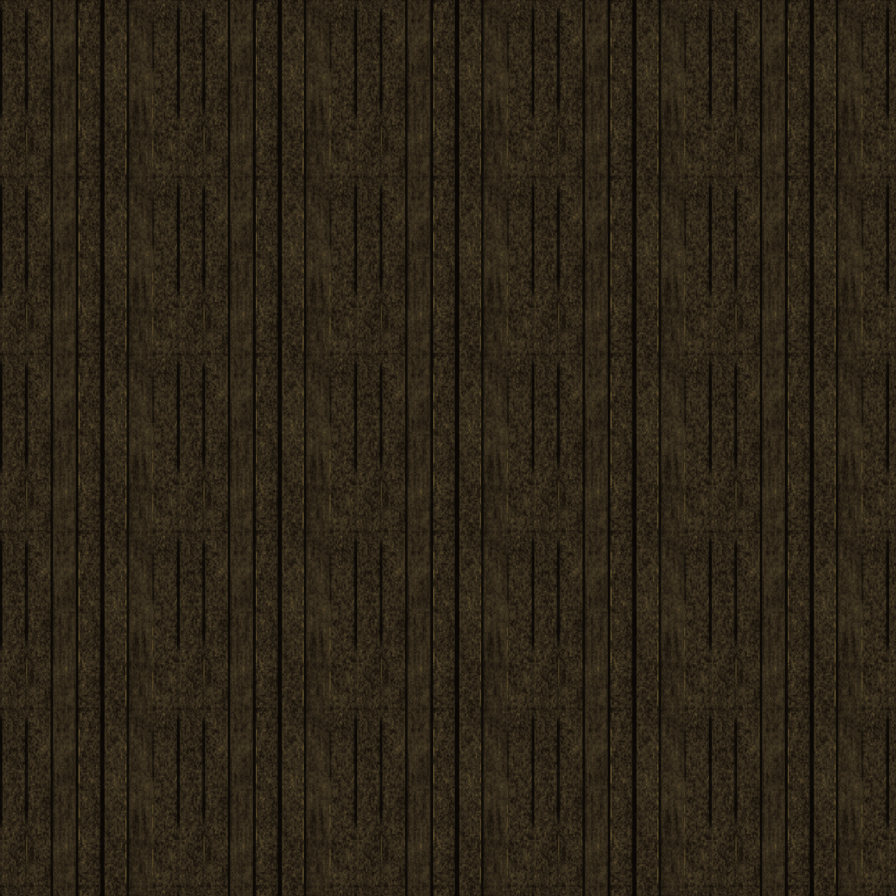
A WebGL 2 fragment shader for this texture:

```glsl
#version 300 es
precision highp float;
// Dark weathered boards: a square tile of seven narrow planks, repeated about
// five times each way. Wrapped value noise gives rough and smooth grain, and
// each seam has its own depth, width, worn span and lit edge.
uniform vec2 u_resolution;
out vec4 fragColor;

const float REPEATS = 5.053;
const float PLANKS = 7.0;
const float SEAM_SHIFT = 0.006;

const vec3 GROOVE = vec3(0.035, 0.024, 0.016);
const vec3 SHADOW = vec3(0.105, 0.078, 0.046);
const vec3 WOOD = vec3(0.180, 0.147, 0.092);
const vec3 PALE = vec3(0.230, 0.190, 0.122);
const vec3 EDGE = vec3(0.370, 0.310, 0.165);

// Per seam: darkness, half width, and the span (from the top) that is open
const float DEPTH[7] = float[7](0.95, 0.9, 0.9, 0.95, 1.0, 0.85, 0.4);
const float HALF_WIDTH[7] = float[7](0.006, 0.006, 0.005, 0.006, 0.010, 0.005, 0.004);
const vec2 OPEN_SPAN[7] = vec2[7](vec2(0.04, 0.66), vec2(0.06, 0.62), vec2(-1, 2),
    vec2(-1, 2), vec2(-1, 2), vec2(-1, 2), vec2(0.1, 0.4));
// Per seam: lit edge offset, its strength, and the span that is lit
const vec2 LIT_EDGE[7] = vec2[7](vec2(0.013, 0.2), vec2(0.002, 0.65), vec2(-0.012, 0.25),
    vec2(0.012, 0.8), vec2(0.019, 0.3), vec2(-0.011, 0.8), vec2(-0.002, 0.7));
const vec2 LIT_SPAN[7] = vec2[7](vec2(0.1, 0.9), vec2(0.72, 0.87), vec2(-1, 2),
    vec2(0.1, 0.75), vec2(-1, 2), vec2(0.12, 0.98), vec2(0.43, 0.95));

float hash(vec2 p) {
    vec3 q = fract(p.xyx * vec3(0.1031, 0.1030, 0.0973));
    q += dot(q, q.yzx + 33.33);
    return fract((q.x + q.y) * q.z);
}

// Value noise on a grid that wraps at the tile border
float tileNoise(vec2 tile, vec2 cells, float seed) {
    vec2 p = tile * cells;
    vec2 i = floor(p);
    vec2 f = p - i;
    f = f * f * (3.0 - 2.0 * f);
    vec2 a = mod(i, cells) + seed;
    vec2 b = mod(i + 1.0, cells) + seed;
    return mix(mix(hash(a), hash(vec2(b.x, a.y)), f.x),
               mix(hash(vec2(a.x, b.y)), hash(b), f.x), f.y);
}

float line(float dist, float halfWidth, float blur) {
    return 1.0 - smoothstep(halfWidth - blur, halfWidth + blur, abs(dist));
}

float span(float y, vec2 ends) {
    return smoothstep(ends.x - 0.03, ends.x + 0.03, y)
         * (1.0 - smoothstep(ends.y - 0.03, ends.y + 0.03, y));
}

vec3 woodRamp(float tone) {
    vec3 color = mix(SHADOW, WOOD, clamp(tone * 2.0, 0.0, 1.0));
    color = mix(color, PALE, smoothstep(0.48, 0.85, tone));
    return mix(color, EDGE, 0.7 * smoothstep(0.85, 1.3, tone));
}

// Grain brightness around 0.5; smooth planks show long streaks instead of pits
float grainTone(vec2 tile, float plank) {
    float pits = tileNoise(tile, vec2(100, 66), 11.0) - 0.5;
    float crumbs = tileNoise(tile, vec2(128, 116), 47.0) - 0.5;
    float streaks = tileNoise(tile, vec2(84, 10), 83.0) - 0.5;
    float blotches = tileNoise(tile, vec2(16, 18), 29.0) - 0.5;
    float patches = tileNoise(tile, vec2(7, 5), 71.0) - 0.5;
    float smoothness = (plank == 2.0 || plank == 5.0) ? 1.0 : 0.0;
    float rough = pits * 0.75 + crumbs * 0.75 + streaks * 0.3;
    float fine = pits * 0.4 + crumbs * 0.5 + streaks * 0.5;
    float plankShift = (hash(vec2(plank, 5.0)) - 0.5) * 0.1;
    float broad = blotches * 0.28 + patches * 0.28 + plankShift;
    return 0.53 + mix(rough, fine, smoothness) + broad;
}

// Small rippled scar in the grain
float scar(vec2 tile, vec2 center, vec2 size) {
    vec2 p = (tile - center) / size;
    float ripple = abs(fract(p.x) - 0.5) * 2.0 - 0.5;
    return line(p.y - ripple, 0.2, 0.2) * line(p.x, 1.0, 0.1);
}

void main() {
    vec2 uv = gl_FragCoord.xy / u_resolution;
    vec2 tile = fract(vec2(uv.x, 1.0 - uv.y) * REPEATS - vec2(SEAM_SHIFT, 0.0));
    float blur = 0.5 * REPEATS / u_resolution.x;

    // Planks and their grain
    float plank = floor(tile.x * PLANKS);
    float tone = grainTone(tile, plank);
    tone += 0.35 * scar(tile, vec2(0.345, 0.935), vec2(0.03, 0.025));

    // Faint ragged joint across the tile border
    float jointDist = fract(tile.y + 0.5) - 0.5;
    float ragged = tileNoise(tile, vec2(40, 1), 61.0);
    tone -= 0.35 * ragged * line(jointDist + (ragged - 0.5) * 0.015, 0.006, blur);
    vec3 color = woodRamp(tone);

    // Nearest seam, straight but chipped
    float seamPos = tile.x * PLANKS + 0.5;
    int seam = int(mod(floor(seamPos), PLANKS));
    float dist = (fract(seamPos) - 0.5) / PLANKS;
    float chips = tileNoise(vec2(0.0, tile.y), vec2(1, 40), float(seam) * 13.0 + 3.0);

    // Dark groove with a soft shade
    float open = DEPTH[seam] * mix(0.15, 1.0, span(tile.y, OPEN_SPAN[seam]));
    float shade = line(dist, HALF_WIDTH[seam] + 0.007, 0.009);
    float groove = line(dist, HALF_WIDTH[seam] + 0.001, blur);
    color *= 1.0 - 0.3 * shade * open;
    color = mix(color, GROOVE, groove * open * mix(0.8, 1.0, chips));

    // Bright edge beside it, thin and unevenly worn
    vec2 lit = LIT_EDGE[seam];
    float glint = line(dist - lit.x, 0.004, blur) * span(tile.y, LIT_SPAN[seam]);
    color = mix(color, EDGE, glint * lit.y * mix(0.15, 1.0, smoothstep(0.15, 0.75, chips)));

    fragColor = vec4(color, 1.0);
}
```
